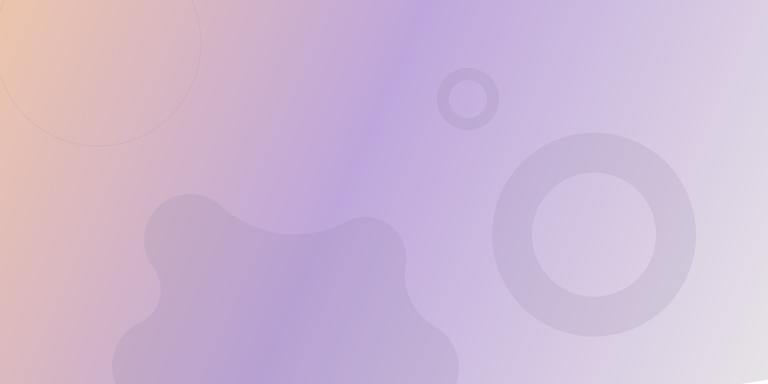
This background is drawn by a Shadertoy shader. Its source:

```glsl
// Soft pastel backdrop: a slanted peach-lilac-mist gradient overlaid with
// translucent rings, a hairline circle and a lobed blob. The blob is built
// from round lobes joined by tangent concave arcs, all as distance functions.

#define PEACH vec3(0.928, 0.772, 0.675)
#define LILAC vec3(0.748, 0.655, 0.862)
#define MIST  vec3(0.908, 0.890, 0.906)
#define SHADE vec3(0.55, 0.50, 0.63)
#define SHADE_ALPHA 0.15
#define LINE_ALPHA 0.13
#define SLOPE vec2(0.914, -0.405)
#define LILAC_AT 1.016
#define MIST_AT 2.232

// Lobe centres and radii, ordered clockwise, then the arcs between them
const vec3 LOBES[4] = vec3[4](
    vec3(0.417, 0.047, 0.125), vec3(0.495, 0.375, 0.120),
    vec3(0.951, 0.328, 0.107), vec3(1.070, 0.042, 0.125));
const float ARCS[3] = float[3](0.094, 0.286, 0.156);

float coverage(float dist, float pixel) {
    return clamp(0.5 - dist / pixel, 0.0, 1.0);
}

float ringDistance(vec2 p, vec2 centre, float inner, float outer) {
    return abs(length(p - centre) - 0.5 * (inner + outer)) - 0.5 * (outer - inner);
}

// Fills the gap between two lobes up to a concave arc tangent to both
float bridgeDistance(vec2 q, float span, float reachA, float reachB, float arc) {
    float along = (reachA * reachA - reachB * reachB + span * span) / (2.0 * span);
    vec2 apex = vec2(along, sqrt(reachA * reachA - along * along));
    float sideA = dot(q, vec2(-apex.y, apex.x)) / reachA;
    float sideB = dot(q - vec2(span, 0.0), vec2(apex.y, span - apex.x)) / reachB;
    float overlap = -q.y - 0.04;
    return max(max(sideA, sideB), max(overlap, arc - length(q - apex)));
}

float blobDistance(vec2 p) {
    float body = -1e3;
    float dist = length(p - LOBES[3].xy) - LOBES[3].z;
    for (int i = 0; i < 3; i++) {
        vec3 a = LOBES[i], b = LOBES[i + 1];
        float span = distance(a.xy, b.xy);
        vec2 dir = (b.xy - a.xy) / span;
        vec2 q = vec2(dot(p - a.xy, dir), dot(p - a.xy, vec2(-dir.y, dir.x)));
        body = max(body, q.y);
        dist = min(dist, length(q) - a.z);
        dist = min(dist, bridgeDistance(q, span, a.z + ARCS[i], b.z + ARCS[i], ARCS[i]));
    }
    return min(dist, body);
}

vec3 backdrop(vec2 p) {
    float t = dot(p - vec2(0.0, 1.0), SLOPE);
    vec3 warm = mix(PEACH, LILAC, clamp(t / LILAC_AT, 0.0, 1.0));
    return mix(warm, MIST, clamp((t - LILAC_AT) / (MIST_AT - LILAC_AT), 0.0, 1.0));
}

void mainImage(out vec4 fragColor, in vec2 fragCoord) {
    // Canvas is two units wide and one unit high
    vec2 p = fragCoord / iResolution.xy * vec2(2.0, 1.0);
    float pixel = 1.0 / iResolution.y;
    vec3 color = backdrop(p);

    // Translucent blob and rings
    float shapes = blobDistance(p);
    shapes = min(shapes, ringDistance(p, vec2(1.219, 0.742), 0.0495, 0.081));
    shapes = min(shapes, ringDistance(p, vec2(1.547, 0.389), 0.1615, 0.2656));
    color = mix(color, SHADE, SHADE_ALPHA * coverage(shapes, pixel));

    // Hairline circle
    float hairline = ringDistance(p, vec2(0.255, 0.888), 0.267, 0.2695);
    color = mix(color, SHADE, LINE_ALPHA * coverage(hairline, pixel));

    // Pale sliver in the lower right corner
    float sliver = p.y - 0.16 * (p.x - 1.93);
    color = mix(color, vec3(1.0), 0.9 * coverage(sliver, pixel));

    fragColor = vec4(color, 1.0);
}
```
